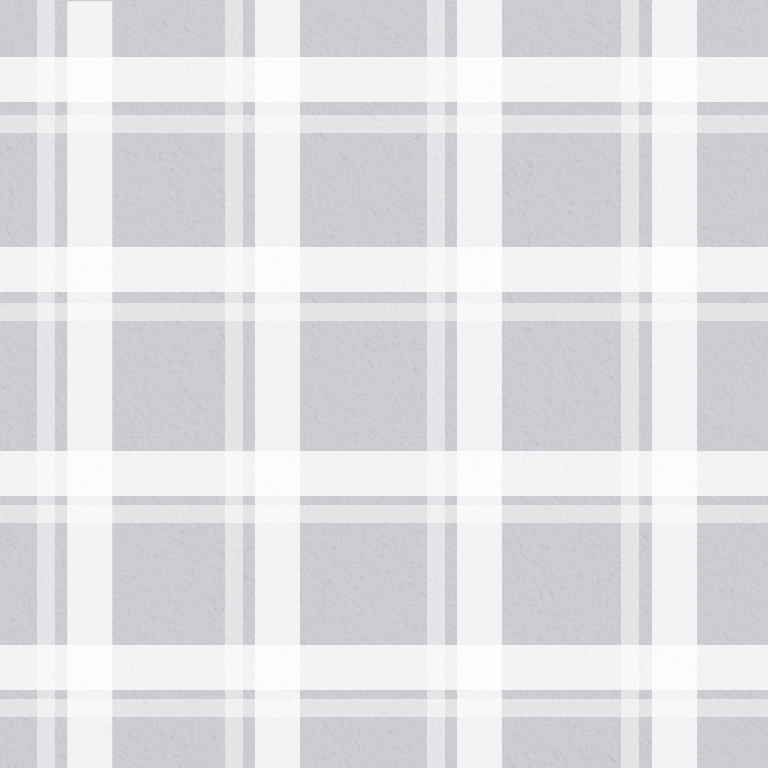
Reproduce this pattern procedurally as a Shadertoy shader.

```glsl
// Pale grey plaid: four wide and four narrow translucent white bands run each way.
// Bands are antialiased box distances blended over grey, so crossings brighten;
// slightly uneven spacing and a fine embossed paper grain give it a handmade feel.

#define BASE_COLOR   vec3(0.806, 0.797, 0.820)
#define BAND_COLOR   vec3(1.0)
#define WIDE_WIDTH   0.0586
#define THIN_WIDTH   0.0234
#define WIDE_ALPHA   0.76
#define THIN_ALPHA   0.47
#define THIN_SHIFT   0.1016
#define TOP_GAP      0.0016
#define GRAIN_SCALE  270.0
#define GRAIN_AMOUNT 0.022
#define FLECK_AMOUNT 0.030

// Band centres, measured from the left or from the top
const vec4 WIDE_X = vec4(0.1169, 0.3613, 0.6243, 0.8783);
const vec4 WIDE_Y = vec4(0.1035, 0.3509, 0.6165, 0.8691);
const vec4 THIN_X = vec4(0.0599, 0.3047, 0.5677, 0.8203);

float hash(vec2 p) {
    vec3 q = fract(p.xyx * 0.1031);
    q += dot(q, q.yzx + 33.33);
    return fract((q.x + q.y) * q.z);
}

float valueNoise(vec2 p) {
    vec2 cell = floor(p), f = fract(p);
    f = f * f * (3.0 - 2.0 * f);
    float low = mix(hash(cell), hash(cell + vec2(1, 0)), f.x);
    float high = mix(hash(cell + vec2(0, 1)), hash(cell + vec2(1, 1)), f.x);
    return mix(low, high, f.y);
}

// Coverage of a straight band, softened over one pixel
float band(float x, float centre, float width, float pixel) {
    return clamp((0.5 * width - abs(x - centre)) / pixel + 0.5, 0.0, 1.0);
}

// Lit paper relief with sparse darker diagonal flecks
float paperGrain(vec2 p) {
    vec2 q = p * GRAIN_SCALE;
    float relief = valueNoise(q) - valueNoise(q + vec2(0.6, -0.6));
    vec2 slanted = vec2(q.x + q.y, 2.0 * (q.y - q.x)) * 0.4;
    float fleck = smoothstep(0.78, 0.98, valueNoise(slanted + 71.0));
    return GRAIN_AMOUNT * relief - FLECK_AMOUNT * fleck;
}

void mainImage(out vec4 fragColor, in vec2 fragCoord) {
    vec2 p = fragCoord / iResolution.xy;
    p.y = 1.0 - p.y;
    vec2 pixel = 1.0 / iResolution.xy;

    // Collect the bands in each direction
    vec2 wide = vec2(0.0), thin = vec2(0.0);
    for (int i = 0; i < 4; i++) {
        float column = band(p.x, WIDE_X[i], WIDE_WIDTH, pixel.x);
        // The first wide column stops just short of the top edge
        if (i == 0) column *= clamp((p.y - TOP_GAP) / pixel.y + 0.5, 0.0, 1.0);
        wide.x += column;
        wide.y += band(p.y, WIDE_Y[i], WIDE_WIDTH, pixel.y);
        thin.x += band(p.x, THIN_X[i], THIN_WIDTH, pixel.x);
        thin.y += band(p.y, THIN_X[i] + THIN_SHIFT, THIN_WIDTH, pixel.y);
    }

    // Layer the translucent bands over the base
    vec2 clear = (1.0 - WIDE_ALPHA * wide) * (1.0 - THIN_ALPHA * thin);
    float baseShown = clear.x * clear.y;
    vec3 color = mix(BAND_COLOR, BASE_COLOR, baseShown);

    // Grain fades where stacked bands hide the base
    color += paperGrain(p) * mix(0.3, 1.0, baseShown);
    fragColor = vec4(clamp(color, 0.0, 1.0), 1.0);
}
```
